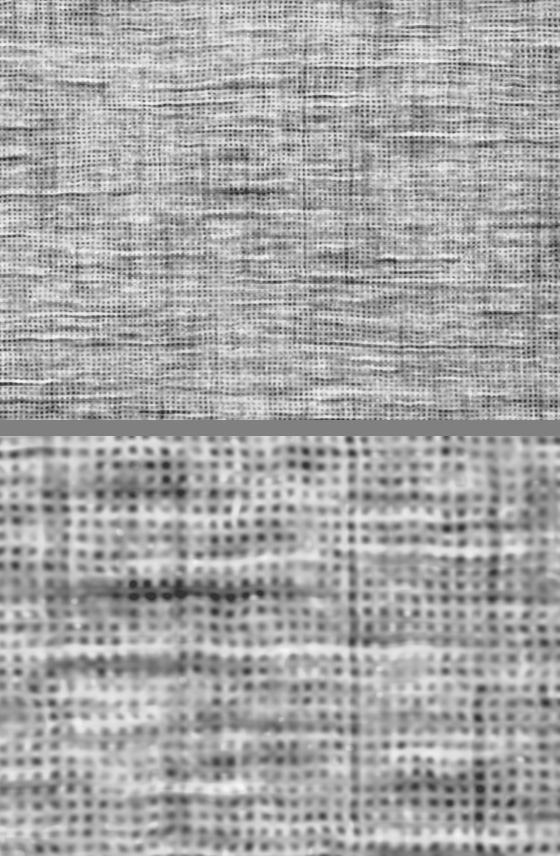
Top: the whole. Bottom: its middle third, enlarged.
Give the GLSL for this texture, as a Shadertoy shader.

```glsl
const float TAU = 6.2831853;
const vec2 THREADS = vec2(79.0, 87.0);   // threads per canvas height
const float CLOTH_GREY = 0.735;

float hash(vec2 p) {
    return fract(sin(dot(p, vec2(127.1, 311.7))) * 43758.5453);
}

float noise(vec2 p) {
    vec2 cell = floor(p);
    vec2 f = fract(p);
    f = f * f * (3.0 - 2.0 * f);
    float low = mix(hash(cell), hash(cell + vec2(1.0, 0.0)), f.x);
    float high = mix(hash(cell + vec2(0.0, 1.0)), hash(cell + vec2(1.0, 1.0)), f.x);
    return mix(low, high, f.y);
}

// Noise centred on zero
float signedNoise(vec2 p) {
    return noise(p) - 0.5;
}

float fbm(vec2 p) {
    float sum = 0.0;
    float gain = 0.5;
    for (int i = 0; i < 4; i++) {
        sum += gain * signedNoise(p);
        p = p * 2.03 + 17.3;
        gain *= 0.5;
    }
    return sum;
}

// Slightly wandering threads
vec2 wander(vec2 p, float amount) {
    vec2 drift = vec2(signedNoise(p * vec2(5.0, 3.0)), signedNoise(p * vec2(3.0, 5.0) + 40.0));
    vec2 wobble = vec2(signedNoise(p * vec2(30.0, 60.0) + 11.0), signedNoise(p * vec2(40.0, 30.0) + 73.0));
    return p + amount * (drift + 0.3 * wobble);
}

// Dark pinholes where the gaps of both thread sets cross
float pinholes(vec2 threadPos) {
    vec2 gap = 0.5 - 0.5 * cos(TAU * threadPos);
    return gap.x * gap.y;
}

// Raised thick yarn, long across and thin upwards
float slub(vec2 p, vec2 freq, float threshold) {
    return smoothstep(threshold, 0.98, noise(p * freq));
}

// Lit upper edge and shadow below a slub
float slubRelief(vec2 p, vec2 freq, float threshold, float offset) {
    return 0.8 * slub(p, freq, threshold) - slub(p + vec2(0.0, offset), freq, threshold);
}

void mainImage(out vec4 fragColor, in vec2 fragCoord) {
    vec2 uv = fragCoord / iResolution.y;
    vec2 p = wander(uv, 0.014);
    vec2 threadPos = p * THREADS;

    // Uneven weave
    float holeDepth = 0.06 + 0.34 * noise(threadPos * 0.55 + 5.0);
    holeDepth *= 0.75 + 0.5 * noise(p * 7.0 + 31.0);
    float shade = CLOTH_GREY - holeDepth * pinholes(threadPos);
    shade += 0.018 * cos(TAU * threadPos.y) + 0.012 * cos(TAU * threadPos.x);

    // Horizontal yarn streaks
    shade += 0.22 * signedNoise(p * vec2(9.0, 80.0) + 3.0);
    shade += 0.13 * signedNoise(p * vec2(26.0, 95.0) + 59.0);
    shade += 0.22 * slubRelief(p + 2.0, vec2(5.0, 75.0), 0.68, 0.009);
    shade += 0.16 * slubRelief(p + 7.0, vec2(13.0, 88.0), 0.66, 0.008);

    // Faint dark upright threads
    shade += 0.09 * signedNoise(p * vec2(75.0, 7.0) + 91.0);
    shade -= 0.13 * slub(p + 4.0, vec2(70.0, 5.0), 0.72);

    // Fibre grain and glints
    shade += 0.17 * signedNoise(uv * vec2(120.0, 140.0) + 23.0);
    shade += 0.08 * signedNoise(uv * 210.0 + 67.0);
    shade += 0.14 * smoothstep(0.78, 1.0, noise(threadPos * 1.1 + 13.0));

    // Broad mottling and light from the upper left
    shade += 0.12 * fbm(uv * vec2(3.0, 6.0) + 8.0);
    shade += 0.06 * (uv.y - 0.5) - 0.035 * (uv.x - 0.67);

    // Soft shoulder on the brightest yarn
    shade -= 0.5 * max(shade - 0.84, 0.0);
    fragColor = vec4(vec3(clamp(shade, 0.2, 0.96)), 1.0);
}
```
